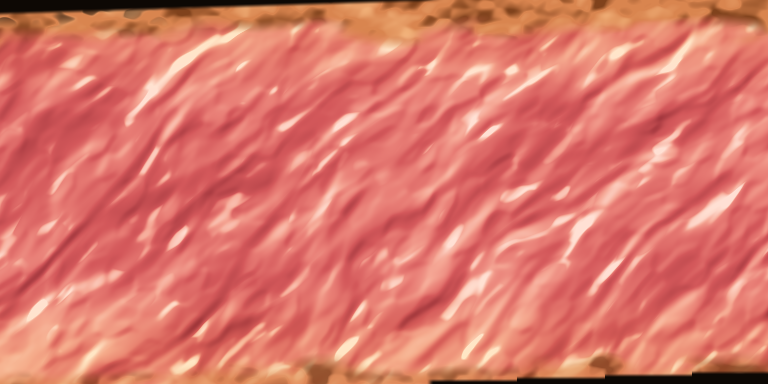
Write a WebGL 2 fragment shader that draws this texture.

```glsl
#version 300 es
precision highp float;
// Slab of pink fibrous meat with slanted ridges, a browned rim and dark corners.
uniform vec2 u_resolution;
out vec4 fragColor;

vec2 hash2(vec2 p) {
  vec3 q = fract(p.xyx * vec3(0.1031, 0.103, 0.0973));
  q += dot(q, q.yzx + 33.33);
  return fract((q.xx + q.yz) * q.zy);
}

// Cellular noise: x = nearest distance, y = gap to the second, z = smooth blend.
vec3 cells(vec2 q) {
  vec2 base = floor(q);
  float nearest = 9.0, second = 9.0, total = 0.0, weights = 0.0;
  for (int j = -1; j <= 1; j++) {
    for (int i = -1; i <= 1; i++) {
      vec2 cell = base + vec2(i, j);
      vec2 delta = cell + 0.1 + 0.8 * hash2(cell + 50.0) - q;
      float dist = length(delta);
      second = min(second, max(nearest, dist));
      nearest = min(nearest, dist);
      float weight = exp(-5.0 * dist * dist);
      total += weight * hash2(cell + 91.0).x;
      weights += weight;
    }
  }
  return vec3(nearest, second - nearest, total / weights);
}

// Coordinates along and across the gently bending fibres.
vec2 fibreSpace(vec2 p) {
  vec2 f = mat2(0.743, -0.669, 0.669, 0.743) * p;
  f.y += 0.014 * sin(f.x * 5.0 + f.y * 3.0) + 0.007 * sin(f.x * 15.0 - f.y * 9.0);
  f.x += 0.03 * sin(f.y * 11.0 + 1.0);
  return f;
}

// Surface height: creases between bundles, ridges, and small lumps.
float relief(vec2 p) {
  vec2 f = fibreSpace(p);
  float crease = 1.0 - smoothstep(0.0, 0.24, cells(f * vec2(1.3, 5.5) + 4.0).y);
  crease *= smoothstep(0.3, 0.65, cells(f * 3.0 + 17.0).z);
  return 0.36 * cells(f * vec2(3.0, 10.0)).z
       + 0.34 * cells(f * vec2(7.0, 19.0) + 7.0).z
       + 0.15 * cells(f * vec2(17.0, 33.0) + 3.0).z
       - 0.14 * crease;
}

float ramp(float a, float b, float t) {
  return clamp((t - a) / (b - a), 0.0, 1.0);
}

vec3 fleshColor(float tone) {
  vec3 c = mix(vec3(0.6, 0.19, 0.22), vec3(0.83, 0.345, 0.355), ramp(-0.1, 0.33, tone));
  c = mix(c, vec3(0.91, 0.49, 0.46), ramp(0.33, 0.5, tone));
  c = mix(c, vec3(0.96, 0.65, 0.58), ramp(0.5, 0.68, tone));
  return mix(c, vec3(1.0, 0.88, 0.83), ramp(0.68, 1.0, tone));
}

void main() {
  vec2 p = gl_FragCoord.xy / u_resolution.y;

  // Flesh lit from the upper left, paler toward the rims
  float height = relief(p);
  float slope = height - relief(p + vec2(-0.009, 0.011));
  float rim = smoothstep(0.2, 0.48, abs(p.y - 0.5));
  float drift = 0.03 * sin(p.x * 4.0 + p.y * 3.0 + 2.0);
  float tone = 0.43 + 0.5 * (height - 0.4) + 1.6 * slope + drift + 0.12 * rim;

  // Sparse moist glints on the lit flanks
  vec2 fibre = fibreSpace(p);
  float glint = smoothstep(0.58, 0.85, cells(fibre * vec2(15.0, 34.0) + 29.0).z);
  tone += 0.35 * glint * smoothstep(0.0, 0.07, slope);
  vec3 color = fleshColor(tone);
  color = mix(color, color * vec3(1.0, 1.03, 0.92), rim);

  // Browned crust, broad above and thin below
  float grain = cells(p * vec2(9.0, 22.0) + 5.0).z;
  float speck = cells(p * vec2(28.0, 42.0) + 13.0).z;
  float wobble = 0.012 * sin(p.x * 7.0) + 0.008 * sin(p.x * 19.0 + 1.0) + 0.05 * (grain - 0.5);
  float crust = smoothstep(-0.035, 0.025, p.y - 0.912 - 0.012 * p.x + wobble);
  float lower = 1.0 - smoothstep(-0.02, 0.035, p.y - 0.01 - 0.018 * p.x + wobble);
  float roast = 0.43 + 0.6 * (grain - 0.5) + 0.5 * (speck - 0.5) + slope;
  vec3 brown = mix(vec3(0.5, 0.26, 0.11), vec3(0.85, 0.52, 0.31), ramp(0.1, 0.42, roast));
  brown = mix(brown, vec3(0.95, 0.7, 0.48), ramp(0.5, 0.95, roast));
  color = mix(color, brown, max(crust, 0.8 * lower));

  // Charred flecks near the upper left corner
  float charred = smoothstep(0.5, 0.8, speck) * smoothstep(0.92, 0.97, p.y);
  charred *= 1.0 - smoothstep(0.1, 0.6, p.x);
  color = mix(color, vec3(0.16, 0.09, 0.04), 0.8 * charred);

  // Dark backdrop: tapering wedge above, stepped strip below
  float topEdge = 1.0 - 0.036 * (1.0 - p.x / 1.15);
  float above = smoothstep(-0.007, 0.007, p.y - topEdge) * (1.0 - smoothstep(1.1, 1.16, p.x));
  float stripTop = 0.009 + 0.007 * floor(max(p.x - 1.12, 0.0) * 4.4);
  float below = (1.0 - smoothstep(-0.006, 0.006, p.y - stripTop)) * smoothstep(1.11, 1.13, p.x);
  color = mix(color, vec3(0.05, 0.03, 0.015), max(above, below));

  fragColor = vec4(color, 1.0);
}
```
